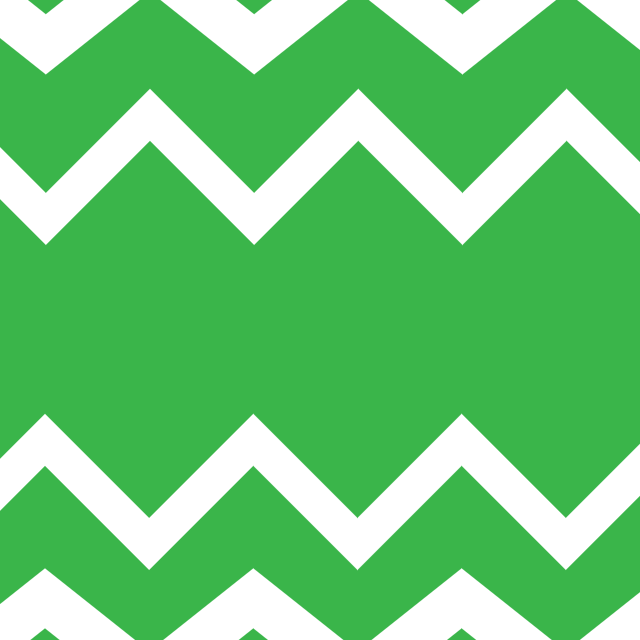
A Shadertoy shader for this pattern:

```glsl
// White zigzag bands on green: a slim and a wide band along the top and bottom.
// Each band is a triangle wave in x; its vertical offset, scaled by the slope,
// gives a distance that is smoothed over about one pixel.

// Horizontal distance to the nearest zigzag tip
float tipDistance(float x, float firstTip) {
    const float period = 0.3255;
    return period * abs(fract((x - firstTip) / period + 0.5) - 0.5);
}

// Coverage of a band whose middle line leaves its tips with the given slope
float zigzag(vec2 p, float firstTip, float tipHeight, float slope, float halfHeight, float pixel) {
    float middle = tipHeight + slope * tipDistance(p.x, firstTip);
    float dist = (abs(p.y - middle) - halfHeight) / sqrt(1.0 + slope * slope);
    return 1.0 - smoothstep(-0.7 * pixel, 0.7 * pixel, dist);
}

void mainImage(out vec4 fragColor, in vec2 fragCoord) {
    float pixel = 1.0 / iResolution.y;
    vec2 p = fragCoord * pixel;

    // Slim bands, nearest the open centre
    float bands = zigzag(p, 0.0716, 0.6579, 1.0, 0.0407, pixel);
    bands = max(bands, zigzag(p, 0.0703, 0.3128, -1.0, 0.0407, pixel));

    // Wide, flatter bands, cut off by the canvas edges
    bands = max(bands, zigzag(p, 0.0716, 0.9307, 0.795, 0.0471, pixel));
    bands = max(bands, zigzag(p, 0.0703, 0.0651, -0.795, 0.0469, pixel));

    vec3 green = vec3(0.227, 0.710, 0.290);
    fragColor = vec4(mix(green, vec3(1.0), bands), 1.0);
}
```
